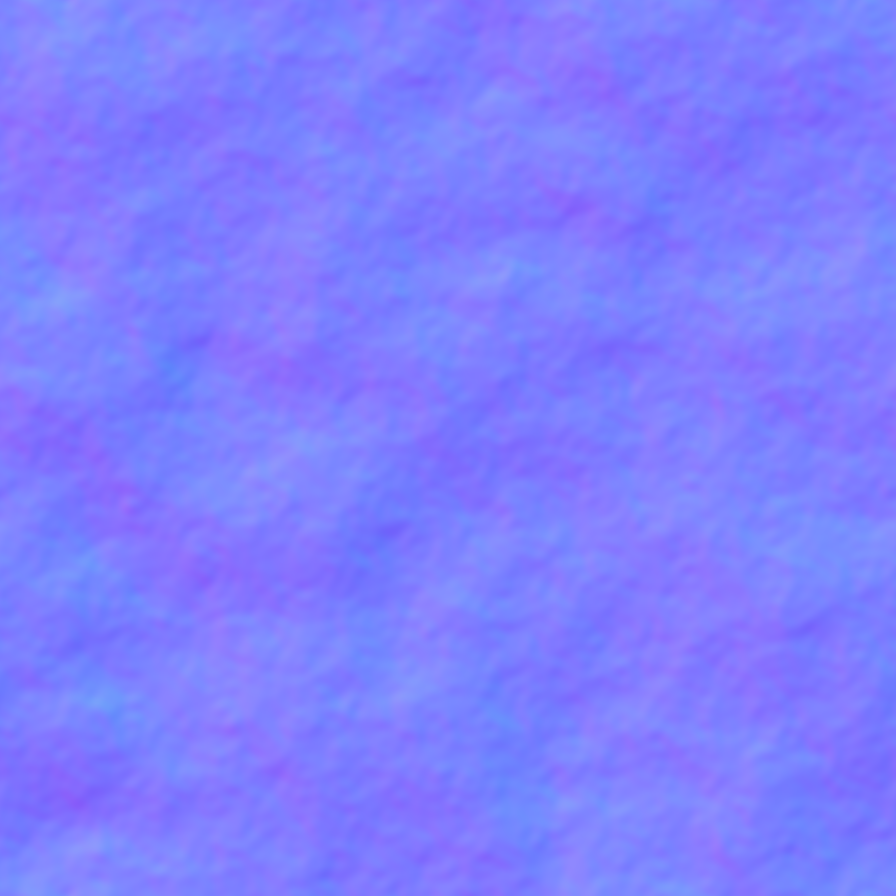
This texture map is drawn by a Shadertoy shader. Its source:

```glsl
// Tileable tangent-space normal map of a softly crumpled, rough surface.

const int   WAVES      = 300;                // sine waves layered into the relief
const float MIN_FREQ   = 2.0;                // broadest swell, cycles per canvas
const float MAX_FREQ   = 62.0;               // finest grain, cycles per canvas
const float FALLOFF    = 0.22;               // how fast the slope fades with frequency
const vec2  TILT       = vec2(0.056, 0.070); // typical tilt of the normal in x and y
const vec2  MEAN_TILT  = vec2(-0.003, -0.008);
const float GOLDEN_ANGLE = 2.39996;
const float TAU          = 6.28319;

float hash(float n) {
    return fract(sin(n * 12.9898 + 4.1) * 43758.5);
}

// Analytic gradient of the layered sines, scaled to unit variance per axis.
vec2 surfaceSlope(vec2 p) {
    vec2 slope = vec2(0.0);
    float power = 0.0;
    for (int i = 0; i < WAVES; i++) {
        float n = float(i);
        // Frequencies are spread evenly over the octaves, directions over the circle.
        float freq = MIN_FREQ * pow(MAX_FREQ / MIN_FREQ, (n + hash(n + 0.5)) / float(WAVES));
        float angle = n * GOLDEN_ANGLE;
        // Whole cycles per canvas make the relief repeat without a seam.
        vec2 wave = round(freq * vec2(cos(angle), sin(angle)));
        float weight = pow(freq, -FALLOFF);
        slope += weight * normalize(wave) * sin(TAU * (dot(wave, p) + hash(n)));
        power += weight * weight;
    }
    return slope * 2.0 / sqrt(power);
}

void mainImage(out vec4 fragColor, in vec2 fragCoord) {
    vec2 p = fragCoord / min(iResolution.x, iResolution.y);

    // The green channel points down, so the relief appears lit along one diagonal.
    vec2 tilt = surfaceSlope(p) * vec2(-1.0, 1.0) * TILT + MEAN_TILT;
    vec3 normal = vec3(tilt, sqrt(max(0.0, 1.0 - dot(tilt, tilt))));

    fragColor = vec4(0.5 + 0.5 * normal, 1.0);
}
```
